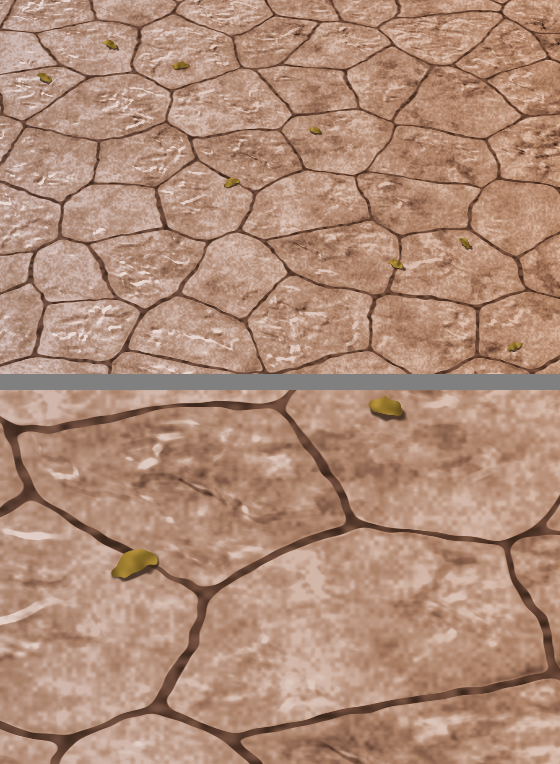
Top, the full canvas; bottom, a detail of the centre.
A Shadertoy shader for this texture:

```glsl
// Stamped concrete paving: irregular brown stones in perspective, with glints and fallen leaves
#define STONES 3.4        // stones per canvas height at the front edge
#define TILT 0.28         // perspective shrink toward the top
#define FORESHORTEN 1.4   // vertical squash of the ground
#define JITTER 0.72       // irregularity of the stones
#define JOINT 0.017       // half width of the grooves, in stones
#define BASE_TONE 3.88    // mean position in the tone ramp
#define RELIEF 4.2        // strength of the chipped relief
#define STAIN 1.7         // strength of the dark stains
#define GRAIN 1.3         // strength of the sandy speckle
#define LEAVES 8

const vec3 TONES[6] = vec3[6](
    vec3(.20, .13, .09), vec3(.42, .29, .23), vec3(.55, .40, .32),
    vec3(.66, .50, .40), vec3(.73, .59, .51), vec3(.82, .72, .67));

float hash(vec2 p) {
    vec3 q = fract(p.xyx * .1031);
    q += dot(q, q.yzx + 33.33);
    return fract((q.x + q.y) * q.z);
}

vec2 hash2(vec2 p) { return vec2(hash(p + 17.3), hash(p + 71.9)); }

float noise(vec2 p) {
    vec2 i = floor(p), f = fract(p);
    f = f * f * (3. - 2. * f);
    return mix(mix(hash(i), hash(i + vec2(1, 0)), f.x),
               mix(hash(i + vec2(0, 1)), hash(i + vec2(1, 1)), f.x), f.y);
}

float fbm(vec2 p) {
    float sum = 0., amp = .5;
    for (int i = 0; i < 4; i++) {
        sum += amp * noise(p);
        p = mat2(1.6, 1.2, -1.2, 1.6) * p + 7.1;
        amp *= .5;
    }
    return sum / .9375;
}

// Staggered, jittered stone centre
vec2 site(vec2 cell) {
    return cell + vec2(.25 + .5 * mod(cell.y, 2.), .5) + JITTER * (hash2(cell) - .5);
}

float smoothMin(float a, float b, float k) {
    float h = max(k - abs(a - b), 0.) / k;
    return min(a, b) - h * h * k * .25;
}

// Rounded distance to the stone border; also returns the stone's cell
float stoneEdge(vec2 p, out vec2 stone) {
    vec2 base = floor(p), nearest = vec2(0);
    float best = 9., edge = 1.;
    for (int y = -2; y <= 2; y++)
    for (int x = -2; x <= 2; x++) {
        vec2 cell = base + vec2(x, y), r = site(cell) - p;
        if (dot(r, r) < best) { best = dot(r, r); nearest = r; stone = cell; }
    }
    for (int y = -2; y <= 2; y++)
    for (int x = -2; x <= 2; x++) {
        vec2 r = site(stone + vec2(x, y)) - p, gap = r - nearest;
        if (dot(gap, gap) > 1e-4)
            edge = smoothMin(edge, dot(.5 * (r + nearest), normalize(gap)), .05);
    }
    return edge;
}

// Slate-like height: rough noise with broken terraces
float relief(vec2 p) {
    vec2 q = mat2(.88, .47, -.47, .88) * p * vec2(1., 1.15);
    q += .12 * noise(q * 5.);
    return .65 * fbm(q * 10.) + .3 * smoothstep(.49, .55, fbm(q * 3.6 + 4.));
}

void mainImage(out vec4 fragColor, in vec2 fragCoord) {
    vec2 uv = fragCoord / iResolution.y;
    float aspect = iResolution.x / iResolution.y;
    float side = uv.x / aspect;

    // Ground plane with gently wandering joints
    float scale = 1. - TILT * uv.y;
    vec2 ground = STONES * vec2(uv.x - .5 * aspect, FORESHORTEN * uv.y) / scale + 20.;
    float blur = STONES / (iResolution.y * scale * scale);
    vec2 bend = vec2(noise(ground * 2.5), noise(ground * 2.5 + 40.)) - .5;
    vec2 ripple = vec2(noise(ground * 13.), noise(ground * 13. + 9.)) - .5;
    vec2 stone;
    float edge = stoneEdge(ground + .11 * bend + .022 * ripple, stone);
    vec2 local = ground + 3. * hash2(stone);

    // Stone tone: mottling, chips, stains, speckle
    float chips = smoothstep(.38, .6, fbm(local * 1.8 + 11.)) * smoothstep(.03, .16, edge);
    vec2 toLight = vec2(-.012, .02);
    float slope = (relief(local + toLight) - relief(local - toLight)) * mix(.3, 1.25, chips);
    float stains = smoothstep(.42, .66, fbm(local * 2.1 + 31.)) * smoothstep(.42, .6, fbm(local * 9. + 5.));
    float glare = 1. - smoothstep(.1, .75, side + .25 * (uv.y - .4));
    float tone = BASE_TONE + .5 * (hash(stone + 3.) - .5) + 2.4 * (fbm(local * 4.) - .5);
    tone += RELIEF * slope + .3 * glare - STAIN * stains * mix(.5, 1., side);
    tone += GRAIN * (noise(uv * 230.) - .5) + .6 * GRAIN * (noise(uv * 110.) - .5);

    // Grooves with a worn rim
    float width = JOINT * mix(.6, 1.4, noise(ground * 5. + 3.));
    float rim = smoothstep(width, width + .015, edge) * (1. - smoothstep(width + .015, width + .06, edge));
    tone += rim * 1.6 * (noise(ground * 4. + 60.) - .6);
    float groove = 1. - smoothstep(width - blur * .7, width + blur * .9, edge);
    tone = mix(tone, .1 + 1.3 * noise(ground * 24.), groove);

    tone = clamp(tone, 0., 4.999);
    int step0 = int(tone);
    vec3 color = mix(TONES[step0], TONES[step0 + 1], fract(tone));
    color *= mix(vec3(.98, 1., 1.04), vec3(1.03, .99, .94), side);
    float glint = smoothstep(.07, .3, slope) * (1. - groove) * mix(.2, .85, glare);
    color = mix(color, vec3(.93, .88, .86), glint);

    // Small curled leaves with a shadow
    for (int i = 0; i < LEAVES; i++) {
        vec2 seed = vec2(i, 5), rnd = hash2(seed);
        vec2 d = uv - vec2((float(i) + .2 + .6 * rnd.x) / float(LEAVES) * aspect, .05 + .85 * rnd.y);
        float turn = 1.6 * (hash(seed + 8.) - .5), size = mix(.014, .027, hash(seed + 2.));
        mat2 spin = mat2(cos(turn), -sin(turn), sin(turn), cos(turn));
        vec2 q = spin * d / size, shade = spin * (d + vec2(-.002, .005)) / size;
        float ragged = .5 * (noise(q * 3. + rnd * 50.) - .5);
        float soft = 1. / (iResolution.y * size);
        float body = length(vec2(q.x, 2.3 * q.y + .4 * q.x * q.x)) + ragged;
        float shadow = length(vec2(shade.x, 2.3 * shade.y)) + ragged;
        color = mix(color, TONES[0], .8 * (1. - smoothstep(.8, 1.1, shadow)));
        vec3 leaf = mix(vec3(.36, .28, .08), vec3(.78, .62, .26), noise(q * 2.5 + rnd * 20.));
        color = mix(color, leaf, 1. - smoothstep(.9 - soft, .9 + soft, body));
    }
    fragColor = vec4(color, 1.);
}
```
